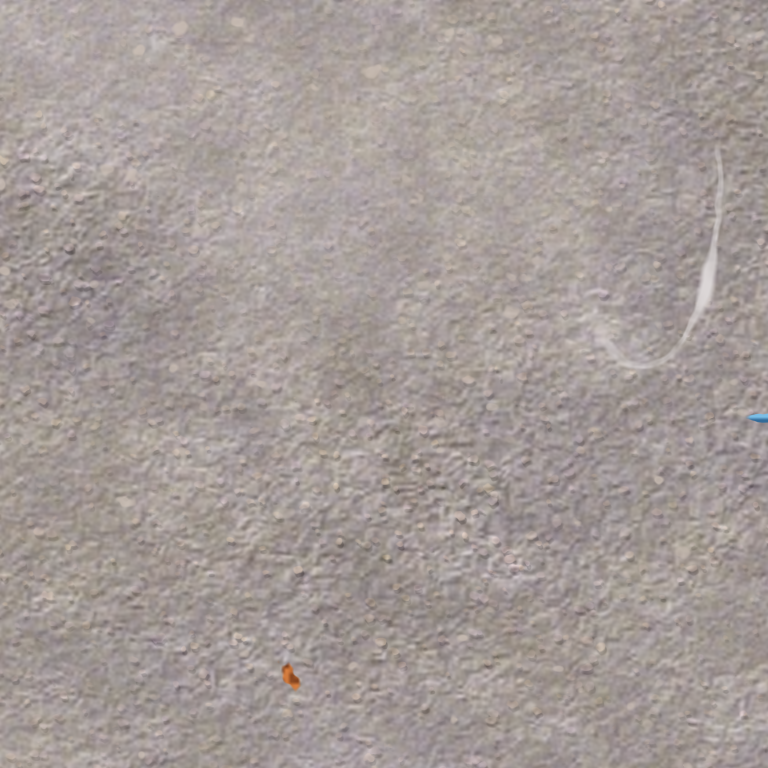
Write a WebGL 2 fragment shader that draws this texture.

```glsl
#version 300 es
precision highp float;
uniform vec2 u_resolution;
out vec4 fragColor;

float hash(vec2 p) {
  vec3 q = fract(p.xyx * 0.1031);
  q += dot(q, q.yzx + 33.33);
  return fract((q.x + q.y) * q.z);
}

float noise(vec2 p) {
  vec2 i = floor(p), f = fract(p);
  f = f * f * (3.0 - 2.0 * f);
  return mix(mix(hash(i), hash(i + vec2(1, 0)), f.x),
             mix(hash(i + vec2(0, 1)), hash(i + vec2(1, 1)), f.x), f.y);
}

float fbm(vec2 p) {
  float sum = 0.0, amp = 0.5;
  for (int i = 0; i < 4; i++) {
    sum += amp * noise(p);
    p = mat2(1.6, 1.2, -1.2, 1.6) * p + 17.3;
    amp *= 0.5;
  }
  return sum / 0.9375;
}

float blob(vec2 p, vec2 center, vec2 radius) {
  vec2 d = (p - center) / radius;
  return exp(-dot(d, d));
}

// Bumpy ground: grains slightly wider than tall
float groundHeight(vec2 p) {
  p += 0.008 * vec2(noise(p * 45.0), noise(p * 45.0 + 31.0));
  return 0.5 * noise(p * vec2(72, 95)) + 0.5 * noise(p * vec2(135, 170) + 9.0);
}

// Scattered pebbles: x is coverage, y is a random tone
vec2 pebbles(vec2 p, float cells, float density) {
  vec2 grid = p * cells, id = floor(grid), result = vec2(0);
  for (int y = -1; y <= 1; y++)
    for (int x = -1; x <= 1; x++) {
      vec2 cell = id + vec2(x, y);
      vec2 center = cell + vec2(hash(cell + 3.7), hash(cell + 51.2));
      float radius = mix(0.16, 0.4, pow(hash(cell + 80.4), 2.0));
      vec2 d = (grid - center) * vec2(0.85, 1.15);
      float wobble = 0.3 * (noise(grid * 3.0) - 0.5);
      float cover = 1.0 - smoothstep(radius - 0.14, radius + 0.1, length(d) + wobble);
      cover *= step(hash(cell + 121.9), density);
      if (cover > result.x) result = vec2(cover, hash(cell + 205.1));
    }
  return result;
}

// Worn chalk stroke along part of an ellipse
float chalk(vec2 p) {
  p += 0.004 * (vec2(noise(p * 60.0), noise(p * 60.0 + 8.0)) - 0.5);
  vec2 radii = vec2(0.099, 0.247), q = (p - vec2(0.838, 0.77)) / radii;
  float angle = atan(q.y, q.x);
  float dist = abs(dot(q, q) - 1.0) / (2.0 * length(q / radii) + 0.01);
  float thick = exp(-pow((angle + 0.62) / 0.18, 2.0));
  float width = 0.004 + 0.007 * thick + 0.005 * smoothstep(-1.5, -2.2, angle);
  float line = 1.0 - smoothstep(width * 0.35, width * 1.35, dist);
  float span = smoothstep(-2.6, -1.65, angle) * smoothstep(0.3, -0.1, angle);
  float gap = 1.0 - 0.6 * exp(-pow((angle + 1.15) / 0.14, 2.0));
  return line * span * gap * mix(0.3 + 0.65 * noise(p * 110.0), 1.0, thick);
}

void main() {
  vec2 uv = gl_FragCoord.xy / u_resolution;

  // Dusty smooth patches and coarse exposed patches
  float cloud = fbm(uv * vec2(4.0, 5.0) + 2.0) - 0.5;
  float patches = fbm(uv * vec2(15, 19) + 60.0) - 0.5;
  float dust = blob(uv, vec2(0.12, 0.95), vec2(0.3, 0.13))
             + blob(uv, vec2(0.43, 0.64), vec2(0.24, 0.17))
             + 0.5 * blob(uv, vec2(0.6, 0.83), vec2(0.3, 0.22));
  float coarse = blob(uv, vec2(0.57, 0.33), vec2(0.24, 0.2))
               + 0.8 * blob(uv, vec2(0.06, 0.72), vec2(0.17, 0.11));
  dust = clamp(dust + cloud * 0.8 + patches * 0.7, 0.0, 1.0);
  float rough = clamp(0.85 + 0.4 * coarse - 0.5 * dust + patches * 1.2, 0.35, 1.4);
  float tone = 0.605 + 0.052 * dust - 0.025 * coarse + 0.07 * cloud + 0.09 * patches;
  vec3 color = tone + vec3(0.023, -0.013, -0.024);

  // Relief lit from the upper left
  float height = groundHeight(uv);
  float relief = height - groundHeight(uv + vec2(-0.003, 0.004));
  color += rough * (0.2 * relief + 0.14 * (height - 0.5));
  color += 0.065 * (noise(uv * 210.0) - 0.5);

  // Ochre and mauve tints
  float tint = fbm(uv * 7.0 + 40.0) - 0.5 + 0.9 * (noise(uv * 80.0 + 7.0) - 0.5);
  color += tint * vec3(0.012, 0.008, -0.045);
  color.g += 0.025 * (noise(uv * 55.0 + 90.0) - 0.5);

  // Small stones with a soft shadow below
  vec2 shadow = pebbles(uv + vec2(-0.002, 0.005), 64.0, 0.3);
  vec2 stone = pebbles(uv, 64.0, 0.3);
  color -= 0.09 * rough * shadow.x * (1.0 - stone.x);
  color += rough * stone.x * mix(vec3(0.09, 0.065, 0.03), vec3(0.05, 0.035, 0.055), stone.y);
  vec2 chip = pebbles(uv + 5.3, 42.0, 0.05);
  color = mix(color, vec3(0.8, 0.75, 0.71), chip.x * (0.3 + 0.5 * chip.y));

  // Chalk stroke and its smudge
  color += 0.05 * blob(uv, vec2(0.785, 0.565), vec2(0.035, 0.03));
  color = mix(color, vec3(0.86, 0.84, 0.84), chalk(uv));

  // Rust-coloured leaf and a blue scrap
  vec2 leaf = (uv - vec2(0.378, 0.118)) / vec2(0.011, 0.016);
  float leafEdge = length(leaf + 0.35 * leaf.yx) + 0.7 * (noise(uv * 130.0) - 0.5);
  vec3 rust = mix(vec3(0.45, 0.22, 0.1), vec3(0.85, 0.5, 0.25), noise(uv * 150.0 + 4.0));
  color = mix(color, rust, 1.0 - smoothstep(0.6, 1.05, leafEdge));
  vec2 scrap = (uv - vec2(0.993, 0.456)) / vec2(0.02, 0.006);
  float scrapEdge = length(scrap) + 0.4 * (noise(uv * 160.0) - 0.5);
  vec3 blue = mix(vec3(0.2, 0.42, 0.6), vec3(0.48, 0.74, 0.9), smoothstep(-0.6, 0.3, scrap.y));
  color = mix(color, blue, 1.0 - smoothstep(0.75, 1.1, scrapEdge));

  fragColor = vec4(clamp(color, 0.0, 1.0), 1.0);
}
```
